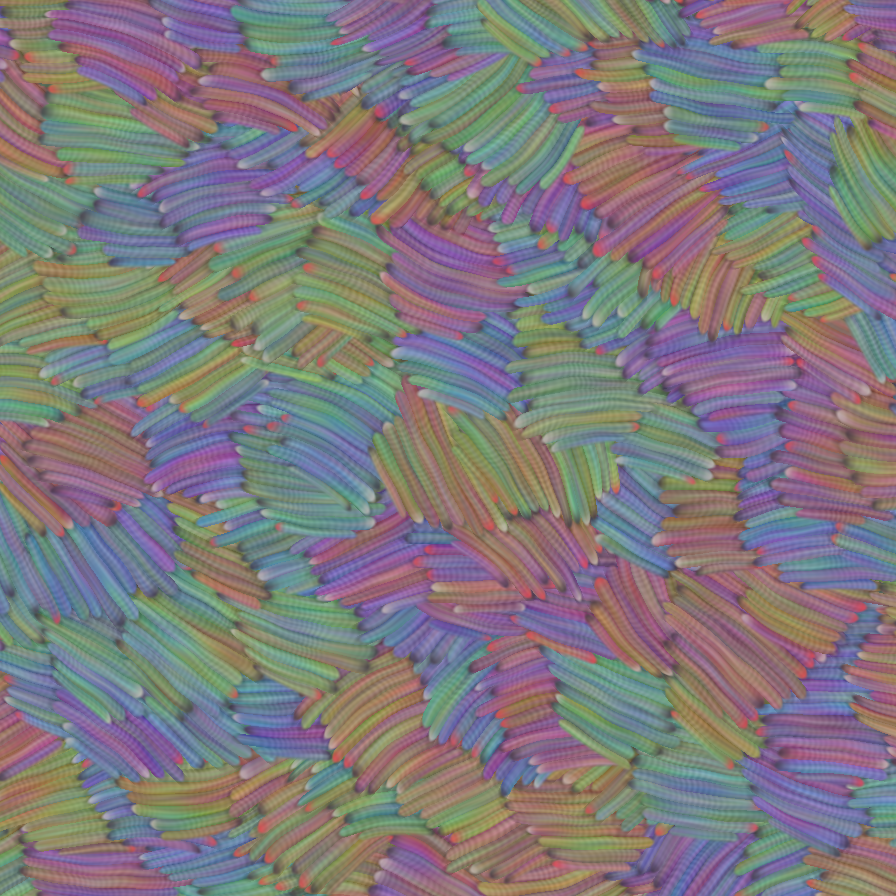
Reproduce this pattern procedurally as a three.js fragment shader.

```glsl
varying vec2 vUv;

#define CELL 0.098          // spacing of the feather fans
#define FAN_LENGTH 0.095    // half length of a fan along its barbs
#define FAN_WIDTH 0.105     // half width across its barbs
#define BARBS 8.0           // barbs in half a fan
#define SPREAD 0.32         // how far barbs diverge
#define TINT 0.115          // strength of the colours
#define STREAK 0.17         // contrast of fine lengthwise streaks
#define RIPPLE 0.028        // contrast of the fine cross ripples
#define RIPPLE_STEP 0.0068  // distance between ripples
#define SOFT 0.0028         // edge softness

const float TAU = 6.28318;

float hash(vec2 p) {
  vec3 q = fract(vec3(p.xyx) * 0.1031);
  q += dot(q, q.yzx + 33.33);
  return fract((q.x + q.y) * q.z);
}

vec2 gradient(vec2 cell) {
  float a = TAU * hash(cell + 71.0);
  return vec2(cos(a), sin(a));
}

float noise(vec2 p) {
  vec2 i = floor(p), f = fract(p);
  vec2 u = f * f * f * (f * (f * 6.0 - 15.0) + 10.0);
  vec2 e = vec2(1.0, 0.0);
  float low = mix(dot(gradient(i), f), dot(gradient(i + e), f - e), u.x);
  float high = mix(dot(gradient(i + e.yx), f - e.yx), dot(gradient(i + 1.0), f - 1.0), u.x);
  return mix(low, high, u.y);
}

// Muted colour wheel around a middle grey
vec3 wheel(float hue, float strength) {
  vec3 wave = cos(TAU * (hue + vec3(0.0, 0.67, 0.36)));
  return vec3(0.505, 0.48, 0.505) + strength * vec3(0.85, 0.9, 1.15) * wave;
}

// Paints one fan of barbs over the colour below
vec3 paintFan(vec3 below, vec2 p, vec2 id) {
  vec2 seed = id + 50.0;
  vec2 centre = (id + 0.1 + 0.8 * vec2(hash(seed), hash(seed + 17.3))) * CELL;
  float angle = -0.15 + 1.9 * noise(centre * 3.1 + 8.0) + 0.9 * (hash(seed + 31.7) - 0.5);
  float c = cos(angle), s = sin(angle);
  vec2 q = mat2(c, -s, s, c) * (p - centre);

  // Bend and spread the barbs
  q.y += (hash(seed + 43.1) - 0.5) * 5.0 * q.x * q.x;
  float fan = SPREAD * (2.0 * hash(seed + 57.9) - 1.0);
  float halfWidth = FAN_WIDTH * (1.0 + fan * clamp(q.x / FAN_LENGTH, -1.5, 1.5));
  float across = q.y / halfWidth;
  if (abs(across) > 1.0) return below;
  float lane = across * BARBS + 0.25 * noise(vec2(q.x * 22.0, across * 4.0) + seed);
  float barb = floor(lane);
  float mid = 2.0 * fract(lane) - 1.0;
  vec2 barbSeed = vec2(barb + 40.0, hash(seed + 3.1) * 211.0);

  // Ragged rounded ends
  float side = q.x < 0.0 ? 0.0 : 1.0;
  float taper = sqrt(max(1.0 - 0.8 * barb * barb / (BARBS * BARBS), 0.0));
  float reach = FAN_LENGTH * taper * (0.78 + 0.38 * hash(barbSeed + side * 9.7));
  float inside = reach - abs(q.x) - 0.007 * mid * mid;
  float edge = (1.0 - abs(across)) * halfWidth;
  float cover = smoothstep(-SOFT, SOFT, inside) * smoothstep(0.0, SOFT * 2.0, edge);
  below *= 1.0 - 0.16 * smoothstep(-0.011, 0.0, inside) * smoothstep(0.0, 0.012, edge);
  if (cover <= 0.0) return below;

  // Hue drifts over the canvas, the fan and its barbs
  float hue = 1.1 * noise(centre * 4.3 + 21.0) + 0.75 * hash(seed + 83.3);
  hue += 0.3 * noise(vec2(lane * 0.45, hash(seed) * 90.0)) + 0.2 * (hash(barbSeed + 5.3) - 0.5);
  hue += 0.22 * noise(p * 13.0 + 4.0);
  vec3 col = wheel(hue, TINT * (0.65 + 0.7 * hash(barbSeed + 2.9)));

  // Fine coloured streaks, barb shading and ripples
  vec2 thread = vec2(q.x * 16.0, lane * 2.3) + seed * 3.7;
  vec3 streaks = vec3(noise(thread), noise(thread + 37.0), noise(thread + 91.0));
  col += STREAK * (0.6 * streaks + 0.5 * noise(thread * vec2(1.0, 1.6) + 13.0));
  col += 0.07 * (hash(barbSeed + 7.7) - 0.5) + 0.025 - 0.075 * mid * mid;
  float phase = q.x / RIPPLE_STEP + 0.35 * mid * mid + 2.0 * noise(p * 18.0);
  col += RIPPLE * sin(TAU * phase) * (0.5 + noise(p * 24.0 + 60.0));

  // Dark, red or pale spots at some tips
  float pick = hash(barbSeed + side * 13.1 + 19.9);
  vec3 spot = pick < 0.3 ? vec3(0.24, 0.2, 0.25)
            : pick < 0.46 ? vec3(0.88, 0.27, 0.3)
            : pick < 0.6 ? vec3(0.78, 0.73, 0.72) : col;
  float size = 0.005 + 0.008 * hash(barbSeed + side + 27.0);
  float tip = exp(-inside * inside / (size * size)) * (1.0 - mid * mid);
  col = mix(col, spot, 0.75 * tip);
  return mix(below, col, cover);
}

void main() {
  vec2 home = floor(vUv / CELL);
  vec3 col = wheel(noise(vUv * 6.0) + 0.3, TINT * 0.6) - 0.05;

  // Row order keeps the overlaps the same everywhere
  for (int j = -2; j <= 2; j++) {
    for (int i = -2; i <= 2; i++) {
      col = paintFan(col, vUv, home + vec2(float(i), float(j)));
    }
  }
  gl_FragColor = vec4(clamp(col, 0.0, 1.0), 1.0);
}
```
